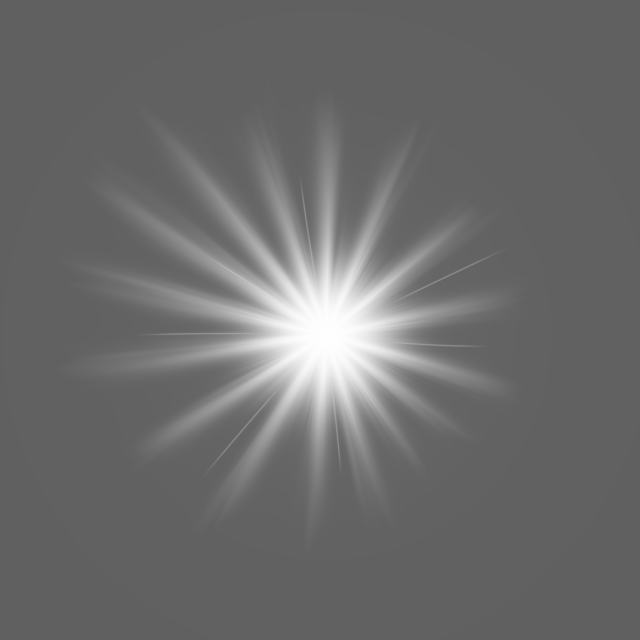
Reproduce this background procedurally as a WebGL 1 fragment shader.

```glsl
precision highp float;
uniform vec2 u_resolution;

#define CENTER vec2(0.51, 0.477)
#define BACKGROUND vec3(0.378)
#define LIGHT vec3(0.995)
#define CORE_RADIUS 0.112
#define RAY_COUNT 16
#define RAY_START -93.5
#define RAY_STRENGTH 0.95
#define HAIR_COUNT 7
#define HAIR_START -69.6
#define HAIR_WIDTH 0.0013
#define TAU 6.283185

float hash(vec2 p) {
  vec3 q = fract(vec3(p.xyx) * 0.1031);
  q += dot(q, q.yzx + 33.33);
  return fract((q.x + q.y) * q.z);
}

// Value noise around the circle, with a whole number of angular cells
float polarNoise(float angle, float radius, float cells) {
  vec2 p = vec2((angle / TAU + 0.5) * cells, radius);
  vec2 cell = floor(p);
  vec2 f = fract(p);
  f = f * f * (3.0 - 2.0 * f);
  float left = mod(cell.x, cells);
  float right = mod(cell.x + 1.0, cells);
  float inner = mix(hash(vec2(left, cell.y)), hash(vec2(right, cell.y)), f.x);
  float outer = mix(hash(vec2(left, cell.y + 1.0)), hash(vec2(right, cell.y + 1.0)), f.x);
  return mix(inner, outer, f.y);
}

// Puts the given direction on the positive x axis
vec2 alignTo(vec2 p, float angle) {
  float c = cos(angle);
  float s = sin(angle);
  return vec2(c * p.x + s * p.y, c * p.y - s * p.x);
}

// Broad feathered rays, unevenly spaced and longest at the upper left
float rays(vec2 p, float radius, float streak) {
  float dark = 1.0;
  for (int i = 0; i < RAY_COUNT; i++) {
    float n = float(i);
    float t = TAU * n / float(RAY_COUNT);
    float sway = -5.0 - 2.9 * cos(t) + 6.0 * cos(2.0 * t) + 1.7 * cos(3.0 * t - 0.93);
    vec2 q = alignTo(p, radians(RAY_START + sway) + t);
    float reach = 0.36 - 0.075 * cos(t - 0.98) + 0.04 * (hash(vec2(n, 7.0)) - 0.5);
    float along = radius / (reach * (0.78 + 0.44 * streak));
    float offAxis = atan(q.y, q.x) + 0.05 * (streak - 0.5);
    float spread = mix(0.125, 0.055, min(along, 1.0));
    float fade = pow(max(1.0 - along, 0.0), 1.3);
    float power = RAY_STRENGTH * mix(0.8, 1.0, hash(vec2(n, 3.0)));
    dark *= 1.0 - power * fade * exp(-offAxis * offAxis / (spread * spread));
  }
  return 1.0 - dark;
}

// Thin, slightly bent filaments
float hairs(vec2 p, float pixel) {
  float light = 0.0;
  float width = max(HAIR_WIDTH, 0.6 * pixel);
  for (int i = 0; i < HAIR_COUNT; i++) {
    float t = TAU * float(i) / float(HAIR_COUNT);
    float sway = 10.6 * cos(t - 2.56) + 7.1 * cos(2.0 * t - 0.975) + 10.4 * cos(3.0 * t - 2.73);
    vec2 q = alignTo(p, radians(HAIR_START + sway) + t);
    float along = q.x / (0.275 + 0.05 * cos(2.0 * t - 3.59));
    float bend = 0.05 * (hash(vec2(float(i), 11.0)) - 0.5) * along * (1.0 - along);
    float line = exp(-pow((q.y - bend) / width, 2.0));
    float extent = smoothstep(0.3, 0.5, along) * (1.0 - smoothstep(0.75, 1.0, along));
    light = max(light, line * extent);
  }
  return 0.24 * light;
}

void main() {
  float scale = min(u_resolution.x, u_resolution.y);
  vec2 p = (gl_FragCoord.xy - 0.5 * u_resolution) / scale + 0.5 - CENTER;
  p += vec2(0.00001);
  float radius = length(p);
  float angle = atan(p.y, p.x);

  // Fine fibres running outwards
  float streak = 0.5 * polarNoise(angle, radius * 5.0, 64.0)
    + 0.3 * polarNoise(angle, radius * 7.0 + 20.0, 131.0)
    + 0.2 * polarNoise(angle, radius * 9.0 + 40.0, 257.0);

  // Bright core and faint halo
  float core = exp(-pow(radius / (CORE_RADIUS * (0.88 + 0.24 * streak)), 3.0));
  float halo = 0.06 * exp(-pow(radius / 0.24, 2.0));

  float dark = (1.0 - core) * (1.0 - halo);
  dark *= 1.0 - rays(p, radius, streak);
  dark *= 1.0 - hairs(p, 1.0 / scale);
  gl_FragColor = vec4(mix(BACKGROUND, LIGHT, 1.0 - dark), 1.0);
}
```
